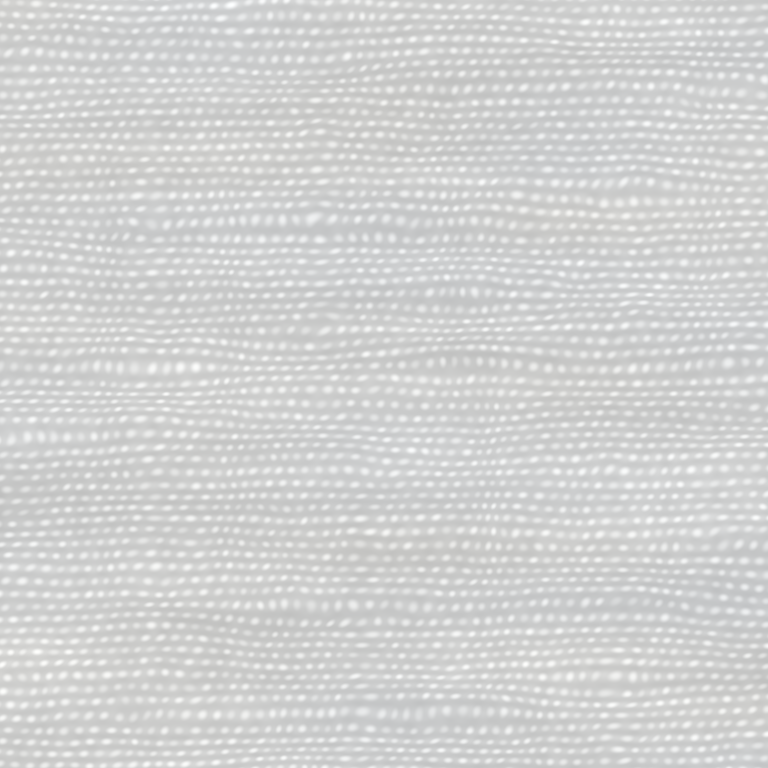
Write a Shadertoy shader that draws this texture.

```glsl
// Pale plain-woven linen: rows of soft, slightly tilted weft beads, each row
// offset by half a bead. Noise bends the threads and varies their thickness,
// and streaks along the weft give uneven slubs and cloudy patches.

const float WEFT_ROWS = 64.0;
const float BEADS_PER_ROW = 56.0;
const vec3 CLOTH_TINT = vec3(0.998, 1.002, 1.0);
const vec3 WARM_SHIFT = vec3(0.010, 0.002, -0.012);

float hash(vec2 p) {
    vec3 q = fract(vec3(p.xyx) * 0.1031);
    q += dot(q, q.yzx + 33.33);
    return fract((q.x + q.y) * q.z);
}

// Smooth value noise in 0..1
float noise(vec2 p) {
    vec2 cell = floor(p);
    vec2 f = fract(p);
    f = f * f * (3.0 - 2.0 * f);
    float low = mix(hash(cell), hash(cell + vec2(1.0, 0.0)), f.x);
    float high = mix(hash(cell + vec2(0.0, 1.0)), hash(cell + vec2(1.0)), f.x);
    return mix(low, high, f.y);
}

// Noise centred on zero, with a chosen frequency along each axis
float streak(vec2 p, vec2 frequency, float seed) {
    return noise(p * frequency + seed) - 0.5;
}

// Thread coordinates: x counts beads, y counts weft rows
vec2 bendThreads(vec2 p) {
    float row = p.y * WEFT_ROWS
        + 1.1 * streak(p, vec2(5.0, 22.0), 11.0)
        + 0.30 * streak(p, vec2(24.0, 30.0), 47.0);
    float bead = p.x * BEADS_PER_ROW
        + 1.0 * streak(p, vec2(18.0, 3.0), 83.0)
        + 0.45 * streak(p, vec2(26.0, 40.0), 131.0);
    return vec2(bead, row);
}

// Rounded crest of one weft crossing, with its own size and strength
float beadShape(vec2 local, vec2 id) {
    float size = mix(0.82, 1.0, hash(id + 5.0));
    float tilt = mix(0.05, 0.30, hash(id + 17.0));
    local.y -= tilt * local.x;
    float d = length(local / (vec2(0.50, 0.45) * size));
    return smoothstep(1.0, 0.12, d) * mix(0.6, 1.3, hash(id + 29.0));
}

// Brightness of the weave at a point
float weave(vec2 p) {
    vec2 thread = bendThreads(p);
    float row = floor(thread.y);
    thread.x += 0.5 * mod(row, 2.0) + 0.2 * (hash(vec2(row, 3.0)) - 0.5);

    vec2 id = vec2(floor(thread.x), row);
    vec2 local = fract(thread) - 0.5;
    float ridge = cos(3.14159 * local.y);
    ridge *= ridge;

    float yarn = noise(vec2(p.x * 6.0, row * 7.3)) - 0.5;
    return 0.035 * ridge + 0.108 * beadShape(local, id) + 0.045 * yarn * ridge;
}

void mainImage(out vec4 fragColor, in vec2 fragCoord) {
    vec2 p = fragCoord / iResolution.y;

    // Woven relief over the shaded ground
    float tone = 0.785 + weave(p);

    // Long slubs, broad clouds and fine fibres
    tone += 0.040 * streak(p, vec2(3.5, 26.0), 211.0);
    tone += 0.026 * streak(p, vec2(3.0, 8.0), 307.0);
    tone += 0.026 * streak(p, vec2(75.0, 130.0), 401.0);
    tone += 0.012 * streak(p, vec2(90.0, 7.0), 503.0);

    // Faint drift between cool and warm white
    float warmth = streak(p, vec2(4.0, 14.0), 607.0);
    vec3 color = tone * CLOTH_TINT + WARM_SHIFT * warmth;
    fragColor = vec4(clamp(color, 0.0, 1.0), 1.0);
}
```
